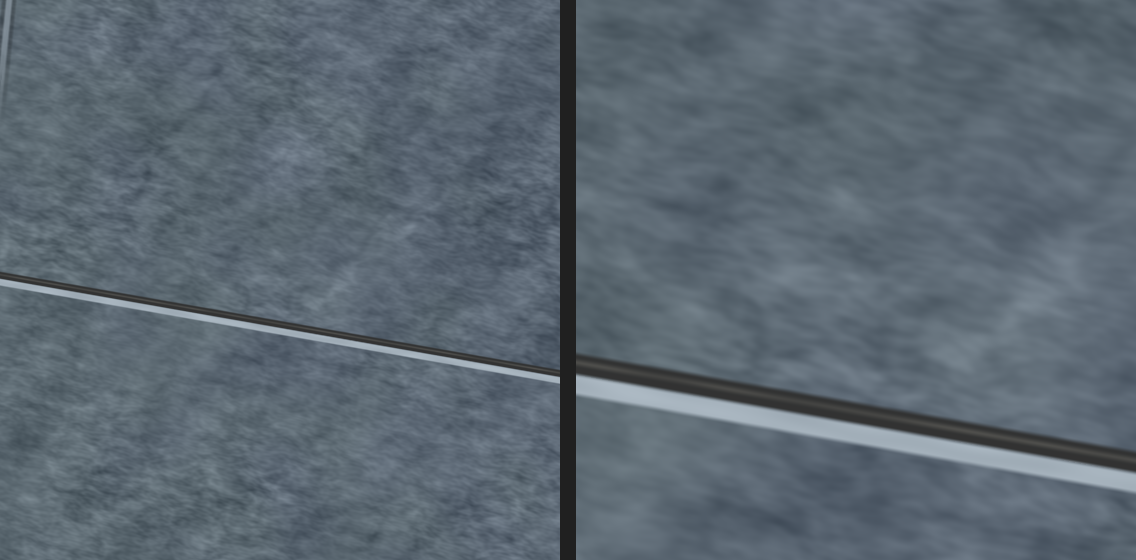
Left, the full canvas; right, a detail of the centre.
This texture is drawn by a WebGL 1 fragment shader. Its source:

```glsl
precision highp float;
// Blue-grey stone tiles seen close up, parted by one slanted joint and a sliver of side joint.
// Stretched gradient noise makes the grain, diagonal noise the mottling, and warped
// segments the faint veins; each joint is a set of bands across a signed line distance.

#define SEAM_START vec2(0.0, 0.502)
#define SEAM_SLOPE -0.1755
#define GAP_WIDTH 0.0125
#define BEVEL_WIDTH 0.0115
#define SIDE_TOP vec2(0.017, 1.0)
#define SIDE_LEAN 0.100
#define SIDE_WIDTH 0.0120
#define SOFTNESS 0.0018
#define GRAIN_AMOUNT 0.125
#define MOTTLE_AMOUNT 0.095
#define VEIN_AMOUNT 0.065

uniform vec2 u_resolution;

const vec3 STONE_GREEN = vec3(0.359, 0.411, 0.443);
const vec3 STONE_BLUE = vec3(0.358, 0.404, 0.455);
const vec3 GAP_DARK = vec3(0.195, 0.198, 0.198);
const vec3 GAP_STREAK = vec3(0.330, 0.328, 0.315);
const vec3 BEVEL_LIGHT = vec3(0.650, 0.700, 0.740);
const vec3 SIDE_LIGHT = vec3(0.530, 0.580, 0.620);

vec2 gradientAt(vec2 cell) {
  float angle = 6.28318 * fract(sin(dot(cell, vec2(127.1, 311.7))) * 43758.55);
  return vec2(cos(angle), sin(angle));
}

float gradientNoise(vec2 p) {
  vec2 i = floor(p), f = p - i;
  vec2 w = f * f * f * (f * (f * 6.0 - 15.0) + 10.0);
  float a = dot(gradientAt(i), f);
  float b = dot(gradientAt(i + vec2(1, 0)), f - vec2(1, 0));
  float c = dot(gradientAt(i + vec2(0, 1)), f - vec2(0, 1));
  float d = dot(gradientAt(i + vec2(1, 1)), f - vec2(1, 1));
  return mix(mix(a, b, w.x), mix(c, d, w.x), w.y);
}

// Four octaves; falloff is the gain from each to the next
float fbm(vec2 p, float falloff) {
  float sum = 0.0, gain = 0.55;
  for (int octave = 0; octave < 4; octave++) {
    sum += gain * gradientNoise(p);
    p = p * 1.71 + vec2(17.3, 9.1);
    gain *= falloff;
  }
  return sum;
}

// Soft-edged band covering lo..hi of a signed distance
float band(float d, float lo, float hi, float blur) {
  return smoothstep(lo - blur, lo + blur, d) - smoothstep(hi - blur, hi + blur, d);
}

// Broken streak along the segment from a to b
float vein(vec2 p, vec2 a, vec2 b, float width) {
  vec2 ab = b - a;
  float along = clamp(dot(p - a, ab) / dot(ab, ab), 0.0, 1.0);
  float d = length(p - a - ab * along) / width;
  float breaks = smoothstep(-0.2, 0.3, gradientNoise(p * vec2(24.0, 42.0)));
  return exp(-d * d) * breaks;
}

// Brightness offset of the stone; q runs along and across the main joint
float stoneRelief(vec2 p, vec2 q, vec2 tile) {
  vec2 shift = tile * vec2(31.7, 53.3);
  vec2 warp = 0.010 * vec2(gradientNoise(q * 17.0), gradientNoise(q * 17.0 + 40.0));
  vec2 grainPos = q + vec2(warp.x, 0.6 * warp.y);
  grainPos.y += 0.06 * q.x;
  float grain = fbm(grainPos * vec2(17.0, 39.0) + shift, 0.85);
  vec2 diagonal = vec2(p.x + p.y, p.y - p.x) * 0.7071;
  float mottle = fbm((diagonal + 1.5 * warp) * vec2(3.6, 8.5) + shift + 5.0, 0.75);
  float contrast = 1.0 + 0.8 * gradientNoise(p * 4.0 + shift);

  vec2 bent = p + 1.6 * warp;
  float veins = vein(bent, vec2(0.55, 0.45), vec2(0.79, 0.64), 0.010);
  veins -= 0.8 * vein(bent, vec2(0.53, 0.48), vec2(0.72, 0.63), 0.014);
  veins -= vein(bent, vec2(0.25, 0.67), vec2(0.40, 0.89), 0.011);
  veins -= vein(bent, vec2(0.65, 0.03), vec2(0.78, 0.15), 0.014);
  veins += 0.7 * vein(bent, vec2(0.90, 0.09), vec2(1.02, 0.19), 0.014);
  return GRAIN_AMOUNT * contrast * grain + MOTTLE_AMOUNT * mottle + VEIN_AMOUNT * veins;
}

void main() {
  vec2 p = gl_FragCoord.xy / u_resolution;
  float blur = max(SOFTNESS, 0.7 / min(u_resolution.x, u_resolution.y));

  // Joint frames and the tile they enclose
  vec2 seamDir = normalize(vec2(1.0, SEAM_SLOPE));
  vec2 fromSeam = p - SEAM_START;
  vec2 q = vec2(dot(fromSeam, seamDir), dot(fromSeam, vec2(-seamDir.y, seamDir.x)));
  float side = dot(p - SIDE_TOP, normalize(vec2(1.0, -SIDE_LEAN)));
  float upper = step(0.0, q.y);
  vec2 tile = vec2(upper * step(0.0, side), upper);

  // Stone, bluer and a little darker to the right, with drifting tint
  float tint = p.x + 0.3 * (p.y - 0.5) + 0.9 * gradientNoise(p * 7.0 + 3.0);
  vec3 color = mix(STONE_GREEN, STONE_BLUE, smoothstep(0.0, 1.0, tint));
  color -= 0.016 * upper * smoothstep(0.5, 1.0, p.x);
  color += stoneRelief(p, q, tile) * vec3(0.98, 1.0, 1.0);

  // Side joint: pale core with dim edges, fading downward
  float sideFade = upper * smoothstep(0.74, 0.95, p.y);
  color *= 1.0 - 0.22 * sideFade * band(side, -1.1 * SIDE_WIDTH, SIDE_WIDTH, 0.003);
  float sideCore = band(side, -0.5 * SIDE_WIDTH, 0.4 * SIDE_WIDTH, 1.5 * blur);
  color = mix(color, SIDE_LIGHT, 0.85 * sideFade * sideCore);

  // Main joint: dark gap with a worn streak above a lit bevel
  float wear = gradientNoise(vec2(q.x * 18.0, q.y * 90.0));
  float streak = band(q.y, 0.48 * GAP_WIDTH, 0.70 * GAP_WIDTH, blur) * (0.7 + 0.5 * wear);
  vec3 gapColor = mix(GAP_DARK, GAP_STREAK, streak);
  color = mix(color, gapColor, band(q.y, 0.0, GAP_WIDTH, blur));
  color = mix(color, BEVEL_LIGHT + 0.06 * wear, band(q.y, -BEVEL_WIDTH, 0.0, blur));

  gl_FragColor = vec4(clamp(color, 0.0, 1.0), 1.0);
}
```
